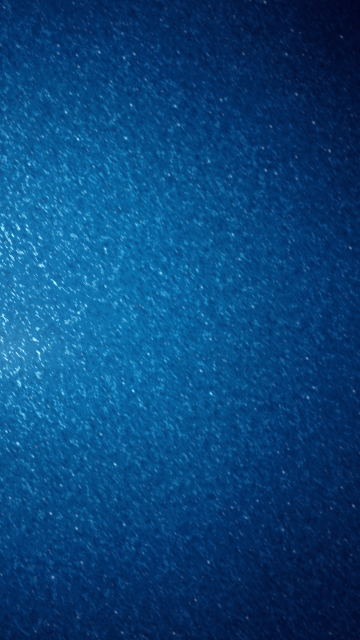
This texture is drawn by a Shadertoy shader. Its source:

```glsl
float hash(vec2 p) {
    vec3 q = fract(vec3(p.xyx) * 0.1031);
    q += dot(q, q.yzx + 33.33);
    return fract((q.x + q.y) * q.z);
}

float valueNoise(vec2 p) {
    vec2 cell = floor(p), f = fract(p);
    vec2 s = f * f * (3.0 - 2.0 * f);
    float low = mix(hash(cell), hash(cell + vec2(1, 0)), s.x);
    float high = mix(hash(cell + vec2(0, 1)), hash(cell + vec2(1, 1)), s.x);
    return mix(low, high, s.y);
}

// Soft elliptical falloff
float glow(vec2 uv, vec2 centre, vec2 radius) {
    vec2 d = (uv - centre) / radius;
    return exp(-dot(d, d));
}

// Layered noise stretched along the x axis of p
float ripples(vec2 p) {
    float sum = 0.0, weight = 0.45;
    for (int i = 0; i < 3; i++) {
        sum += weight * (valueNoise(p) - 0.5);
        p = p * vec2(1.6, 1.5) + 17.3;
        weight *= 0.95;
    }
    return sum;
}

// Scattered short streaks, one per grid cell, lit with the given chance
float glints(vec2 p, float density, float chance, vec2 size, vec2 axis, float pixel, float seed) {
    vec2 grid = p * density;
    vec2 home = floor(grid);
    float light = 0.0;
    for (int j = -1; j <= 1; j++) {
        for (int i = -1; i <= 1; i++) {
            vec2 cell = home + vec2(i, j);
            vec2 key = cell + seed;
            vec2 jitter = vec2(hash(key + 11.7), hash(key + 47.1));
            vec2 d = (grid - cell - jitter) / density;
            vec2 local = vec2(dot(d, axis), dot(d, vec2(-axis.y, axis.x)));
            float power = hash(key + 83.9);
            vec2 extent = size * mix(0.6, 1.2, power) + 0.2 * pixel;
            float lit = step(hash(key), chance) * mix(0.2, 1.0, power * power);
            light = max(light, lit * glow(local, vec2(0.0), extent));
        }
    }
    return light;
}

// Water colour from shadow to full light
vec3 waterColor(float light) {
    vec3 shadow = vec3(0.008, 0.012, 0.125);
    vec3 middle = vec3(0.012, 0.205, 0.43);
    vec3 lit = vec3(0.035, 0.41, 0.645);
    vec3 low = mix(shadow, middle, smoothstep(-0.1, 0.55, light));
    return mix(low, lit, clamp((light - 0.45) / 0.5, 0.0, 1.2));
}

void mainImage(out vec4 fragColor, in vec2 fragCoord) {
    vec2 uv = fragCoord / iResolution.xy;
    vec2 p = fragCoord / iResolution.y;
    float pixel = 1.0 / iResolution.y;

    // Frame aligned with the slanting wavelets
    vec2 axis = normalize(vec2(0.62, -0.78));
    vec2 q = vec2(dot(p, axis), dot(p, vec2(-axis.y, axis.x))) + 4.0;

    // Broad light across the water, dimmed towards the far corners
    float light = 1.08 * glow(uv, vec2(0.14, 0.53), vec2(0.87, 0.46));
    float sheen = glow(uv, vec2(-0.04, 0.54), vec2(0.26, 0.18));
    float hotspot = glow(uv, vec2(0.0, 0.455), vec2(0.16, 0.045));
    light -= 0.12 * glow(uv, vec2(1.0, 1.0), vec2(0.45, 0.3));
    light += 0.07 * (valueNoise(p * 7.0 + 3.0) - 0.5);

    // Fine wave texture shifts the light before colouring
    float wave = ripples(q * vec2(105.0, 215.0));
    vec3 color = waterColor(light + wave * (0.12 + 0.42 * light));

    // Pale crests
    float crest = smoothstep(0.12, 0.40, wave);
    color += vec3(0.10, 0.10, 0.08) * crest * light;
    color += vec3(0.36, 0.27, 0.18) * crest * (sheen + 0.5 * hotspot);
    color += vec3(0.06, 0.03, 0.02) * sheen + vec3(0.09, 0.06, 0.04) * hotspot;

    // Sun glints: dense near the sheen, sparse elsewhere
    float fine = glints(p, 140.0, 0.10 + 0.15 * light + 0.30 * sheen,
                        vec2(0.0023, 0.0008), axis, pixel, 5.0);
    float sparse = glints(p, 50.0, 0.22, vec2(0.0020, 0.0011), axis, pixel, 71.0);
    color += vec3(0.48, 0.42, 0.34) * fine * (0.15 + 0.50 * light + 0.45 * sheen);
    color += vec3(0.74, 0.66, 0.55) * sparse * (0.40 + 0.45 * light);

    fragColor = vec4(clamp(color, 0.0, 1.0), 1.0);
}
```
